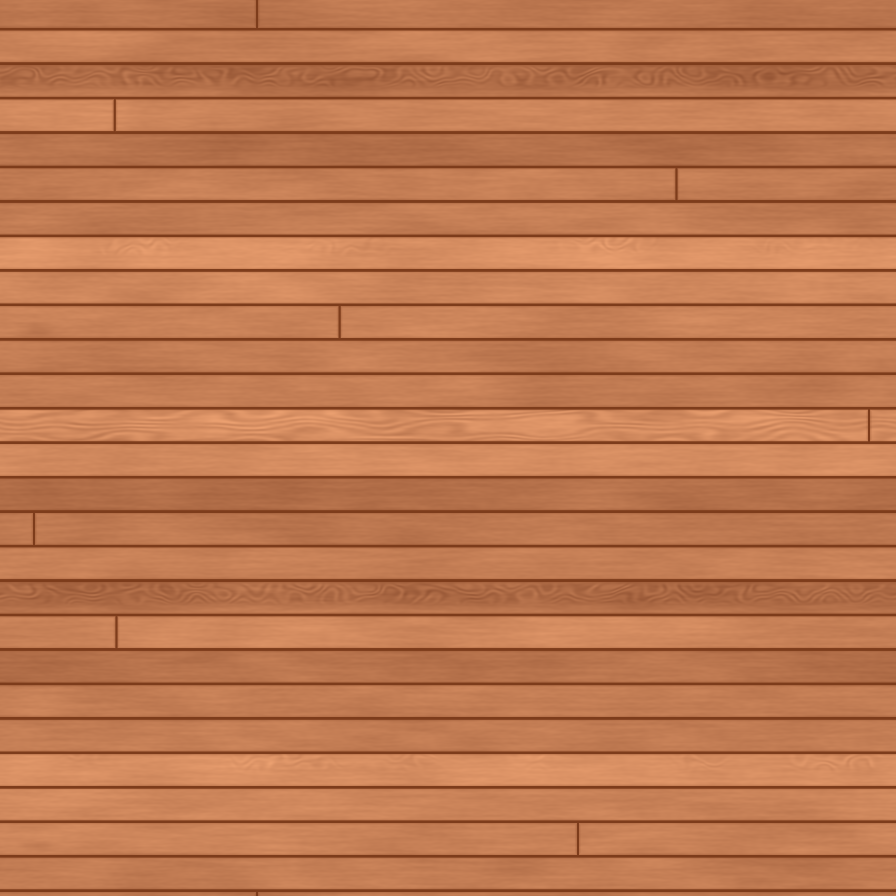
This texture is drawn by a Shadertoy shader. Its source:

```glsl
const int ROWS = 26;
const int CYCLE = 15;              // plank tones recur after this many rows
const float ROW_OFFSET = 0.154;    // part of a row cut off by the top edge
const float SEAM_HALF = 0.0016;
const float JOINT_HALF = 0.0013;
const float HALO = 0.0036;
const float HALO_STRENGTH = 0.35;
const float MOTTLE = 0.24;
const float STREAKS = 0.16;
const vec3 DARK_WOOD = vec3(0.65, 0.39, 0.25);
const vec3 LIGHT_WOOD = vec3(0.88, 0.59, 0.41);
const vec3 SEAM_COLOR = vec3(0.49, 0.235, 0.105);

// Plank tone from dark to light, top row first
const float TONES[CYCLE] = float[](0.40, 0.54, 0.10, 0.66, 0.26, 0.50, 0.46,
    0.88, 0.70, 0.60, 0.48, 0.52, 0.82, 0.78, 0.26);

// Butt joints: row, position across
const int JOINT_COUNT = 8;
const vec2 JOINTS[JOINT_COUNT] = vec2[](vec2(0, 0.287), vec2(3, 0.128),
    vec2(5, 0.755), vec2(9, 0.379), vec2(12, 0.970), vec2(15, 0.038),
    vec2(18, 0.130), vec2(24, 0.645));

const float TAU = 6.2831853;
const float NO_WRAP = 4096.0;

vec2 gradient(vec2 cell, vec2 period) {
    uvec2 c = uvec2(mod(cell, period));
    uint h = c.x * 1597334677u ^ c.y * 3812015801u;
    h = (h ^ (h >> 15)) * 2246822519u;
    h ^= h >> 13;
    float angle = TAU * float(h & 65535u) / 65536.0;
    return vec2(cos(angle), sin(angle));
}

// Gradient noise that wraps after a whole period
float noise(vec2 p, vec2 period) {
    vec2 i = floor(p), f = p - i;
    vec2 s = f * f * f * (f * (f * 6.0 - 15.0) + 10.0);
    vec2 e = vec2(1, 0);
    float a = dot(gradient(i, period), f);
    float b = dot(gradient(i + e.xy, period), f - e.xy);
    float c = dot(gradient(i + e.yx, period), f - e.yx);
    float d = dot(gradient(i + e.xx, period), f - e.xx);
    return mix(mix(a, b, s.x), mix(c, d, s.x), s.y);
}

// Noise within one plank, wrapping across only
float plankNoise(vec2 p, vec2 scale, float seed) {
    return noise(vec2(p.x * scale.x, p.y * scale.y + seed), vec2(scale.x, NO_WRAP));
}

// Bent growth rings
float figure(vec2 p, float scale, float rings, float bend, float seed) {
    float warp = plankNoise(p, vec2(scale, 2.0), seed);
    float fade = 0.75 + plankNoise(p, vec2(scale * 2.0, 3.0), seed + 9.0);
    return fade * sin(TAU * (p.y * rings + bend * warp));
}

float wrapDistance(float a, float b) {
    return abs(fract(a - b + 0.5) - 0.5);
}

float woodTone(vec2 p, int row) {
    int kind = row % CYCLE;
    float seed = float(row) * 37.0 + 5.0;
    float tone = TONES[kind];

    // Soft stains and fine streaks
    tone += MOTTLE * plankNoise(p, vec2(5, 0.7), seed);
    tone += MOTTLE * 0.6 * plankNoise(p, vec2(14, 1.5), seed + 11.0);
    tone += STREAKS * plankNoise(p, vec2(16, 9), seed + 17.0);
    tone += STREAKS * 0.5 * plankNoise(p, vec2(90, 14), seed + 23.0);

    if (kind == 2) {               // dark plank with curly figure
        float band = smoothstep(0.02, 0.2, p.y) * (1.0 - smoothstep(0.5, 0.75, p.y));
        tone += 0.17 * band * figure(p, 34.0, 3.0, 3.0, seed);
        tone += 0.32 * smoothstep(0.55, 0.95, p.y);
    } else if (kind == 7) {        // light plank with flecks along the top
        float patches = smoothstep(-0.1, 0.3, plankNoise(p, vec2(8, 0.5), seed + 3.0));
        float band = 1.0 - smoothstep(0.3, 0.65, p.y);
        tone += 0.14 * band * patches * figure(p, 44.0, 3.0, 2.0, seed);
    } else if (kind == 12) {       // long wavy rings
        tone += 0.19 * figure(p, 13.0, 4.5, 2.4, seed);
    } else if (kind == 9) {        // smudged knot
        vec2 d = vec2(wrapDistance(p.x, 0.042) / 0.018, (p.y - 0.72) / 0.17);
        tone -= 0.24 * exp(-dot(d, d));
    }
    return tone;
}

// Dark core and soft shadow of a gap
float gap(float d, float halfWidth, float aa) {
    float core = 1.0 - smoothstep(halfWidth - aa, halfWidth + aa, d);
    float halo = HALO_STRENGTH * (1.0 - smoothstep(0.0, HALO + aa, d));
    return max(core, halo);
}

void mainImage(out vec4 fragColor, in vec2 fragCoord) {
    vec2 uv = fragCoord / iResolution.xy;
    float aa = 0.6 / min(iResolution.x, iResolution.y);

    // Rows run from the top down
    float y = (1.0 - uv.y) * float(ROWS) + ROW_OFFSET;
    int row = int(floor(y)) % ROWS;
    vec2 p = vec2(uv.x, fract(y));

    float tone = woodTone(p, row);
    tone += 0.16 * noise(uv * vec2(4, 5), vec2(4, 5));
    vec3 color = mix(DARK_WOOD, LIGHT_WOOD, tone);

    // Seams between rows, then butt joints
    float seam = gap(min(p.y, 1.0 - p.y) / float(ROWS), SEAM_HALF, aa);
    for (int i = 0; i < JOINT_COUNT; i++)
        if (int(JOINTS[i].x) == row)
            seam = max(seam, gap(wrapDistance(p.x, JOINTS[i].y), JOINT_HALF, aa));

    fragColor = vec4(mix(color, SEAM_COLOR, seam), 1.0);
}
```
